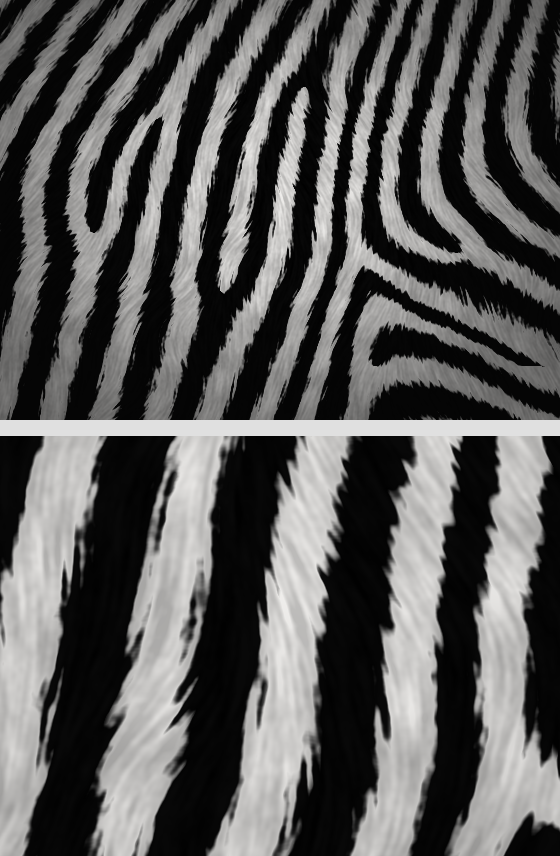
Top: the whole. Bottom: its middle third, enlarged.
Write a WebGL 2 fragment shader that draws this texture.

```glsl
#version 300 es
precision highp float;
// Black and white striped animal fur. Stripes are level sets of the distance
// to a three-armed junction, with phase dislocations that make forks and ends.
// Hair is noise averaged along a flow direction; it frays edges and tints fur.

#define PERIOD_LEFT 0.113
#define PERIOD_RIGHT 0.094
#define WHITE_HALF 0.232
#define WOBBLE 0.022
#define FRAY 0.075
#define HAIR_FREQ 210.0
#define HAIR_STEP 0.0032
#define HAIR_TINT 0.10
#define FUR_BRIGHT 0.80
#define FUR_DIM 0.40
#define JUNCTION vec2(0.845, 0.392)

uniform vec2 u_resolution;
out vec4 fragColor;

const float TAU = 6.2831853;

float hash(vec2 p) {
    vec3 h = fract(vec3(p.xyx) * 0.1031);
    h += dot(h, h.yzx + 33.33);
    return fract((h.x + h.y) * h.z);
}

float noise(vec2 p) {
    vec2 i = floor(p), f = fract(p);
    f = f * f * (3.0 - 2.0 * f);
    return mix(mix(hash(i), hash(i + vec2(1, 0)), f.x),
               mix(hash(i + vec2(0, 1)), hash(i + vec2(1, 1)), f.x), f.y);
}

float cross2(vec2 a, vec2 b) { return a.x * b.y - a.y * b.x; }

float smoothMin(float a, float b, float k) {
    float h = max(k - abs(a - b), 0.0) / k;
    return min(a, b) - h * h * k * 0.25;
}

// Turns around a core; the seam runs left (side = 1) or right (side = -1).
float turns(vec2 q, vec2 core, float side) {
    vec2 d = q - core;
    return atan(d.y, side * d.x + 1e-5) / TAU;
}

// Stripe phase: whole numbers lie at the centres of white stripes.
float stripePhase(vec2 p) {
    // Gentle wobble, then a lean to the right towards the top
    vec2 wobble = vec2(noise(p * 5.0 + 3.0), noise(p * 5.0 + 41.0)) - 0.5;
    vec2 ripple = vec2(noise(p * 15.0 + 7.0), noise(p * 15.0 + 19.0)) - 0.5;
    vec2 q = p - JUNCTION + WOBBLE * (wobble + 0.4 * ripple);
    float rise = max(p.y - 0.48, 0.0);
    q.x -= (0.85 - 0.4 * p.x) * rise * rise;

    // Distances within the three sectors between the arms
    vec2 up = vec2(0.0, 1.0), downLeft = vec2(-0.29, -0.957), downRight = vec2(0.88, -0.475);
    float r = length(q) + 1e-4;
    float left = smoothMin(cross2(up, q), cross2(q, downLeft), 0.28 * r);
    float right = smoothMin(cross2(downRight, q), cross2(q, up), 0.5 * r);
    float below = smoothMin(cross2(downLeft, q), cross2(q, downRight), 0.6 * r);
    float d = max(max(left, max(right, below)), 0.0);

    // Forks and stripe ends, faded out near the arms
    float slip, period = PERIOD_RIGHT;
    if (left >= max(right, below)) {
        period = PERIOD_LEFT;
        slip = turns(q, vec2(-0.63, 0.05), 1.0) - turns(q, vec2(-0.51, 0.32), 1.0)
             + turns(q, vec2(-0.32, -0.08), 1.0) - turns(q, vec2(-0.17, 0.41), 1.0);
    } else if (right >= below) {
        slip = turns(q, vec2(0.25, 0.0), -1.0);
    } else {
        slip = turns(q, vec2(0.05, -0.26), -1.0);
    }
    return d / period + slip * smoothstep(0.0, 0.07, d);
}

// Fine streaks along the local lie of the hair, about -1 to 1
float hairStreaks(vec2 p) {
    float angle = mix(1.0, 2.0, p.x / 1.33) + 1.3 * (noise(p * 7.0 + 11.0) - 0.5);
    vec2 dir = vec2(cos(angle), sin(angle));
    float sum = 0.0;
    for (int i = -6; i <= 6; i++)
        sum += noise((p + dir * float(i) * HAIR_STEP) * HAIR_FREQ) - 0.5;
    return clamp(sum * 0.5, -1.2, 1.2);
}

void main() {
    vec2 p = gl_FragCoord.xy / u_resolution.y;
    float hair = hairStreaks(p);

    // Frayed stripe mask, softer towards the top
    float offCentre = abs(fract(stripePhase(p) + 0.5) - 0.5);
    float soft = mix(0.045, 0.095, smoothstep(0.6, 1.0, p.y));
    float edge = offCentre + FRAY * hair * (0.6 + 8.0 * soft);
    float white = 1.0 - smoothstep(WHITE_HALF - soft, WHITE_HALF + soft, edge);

    // Light falls off from the middle; tufts and hairs vary the tone
    float falloff = smoothstep(0.08, 0.9, length((p - vec2(0.65, 0.55)) * vec2(0.95, 1.25)));
    float light = mix(FUR_BRIGHT, FUR_DIM, falloff);
    float tuft = noise(p * vec2(16.0, 22.0)) - 0.5;
    float fur = light * (1.0 + HAIR_TINT * hair + 0.14 * tuft);
    float dark = 0.018 + 0.012 * (1.0 - falloff) * hair;
    fragColor = vec4(mix(vec3(dark), fur * vec3(1.0, 0.994, 0.985), white), 1.0);
}
```
